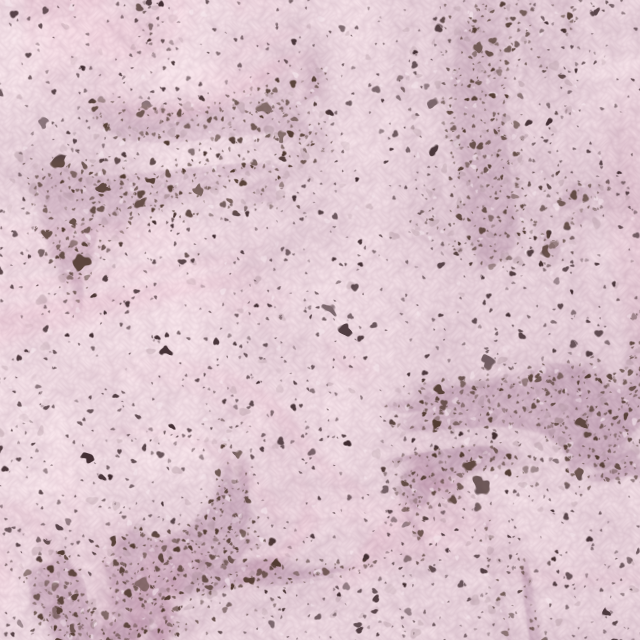
A WebGL 1 fragment shader for this texture:

```glsl
precision highp float;

uniform vec2 u_resolution;

vec2 hash2(vec2 p) {
  vec2 s = vec2(dot(p, vec2(127.1, 311.7)), dot(p, vec2(269.5, 183.3)));
  return fract(sin(s) * 43758.5453);
}

// Layered, warped sines, roughly -1 to 1
float clouds(vec2 p) {
  float sum = 0.0;
  float amp = 0.5;
  for (int i = 0; i < 5; i++) {
    p = mat2(0.8, 0.6, -0.6, 0.8) * p * 1.7 + 2.3;
    p += 0.7 * sin(p.yx * 1.3 + 1.1);
    sum += amp * sin(p.x) * cos(p.y * 0.8) * 1.5;
    amp *= 0.65;
  }
  return sum;
}

// Distance to the nearest cell point
float cellular(vec2 p) {
  vec2 id = floor(p);
  float nearest = 2.0;
  for (int y = -1; y <= 1; y++) {
    for (int x = -1; x <= 1; x++) {
      vec2 cell = id + vec2(x, y);
      nearest = min(nearest, distance(p, cell + hash2(cell)));
    }
  }
  return nearest;
}

// How thickly specks gather: clumps, and more of them low down
float crowding(vec2 p) {
  float clump = smoothstep(-0.4, 0.9, clouds(p * 5.0 + 3.0));
  return (0.4 + 1.7 * clump * clump) * mix(1.35, 0.8, p.y);
}

// Rounded soft grains, one at most per cell
float specks(vec2 p, float cells, float minRadius, float maxRadius, float chance, float seed) {
  vec2 id = floor(p * cells);
  float cover = 0.0;
  for (int y = -1; y <= 1; y++) {
    for (int x = -1; x <= 1; x++) {
      vec2 cell = id + vec2(x, y);
      vec2 centre = (cell + hash2(cell + seed)) / cells;
      vec2 pick = hash2(cell + seed + 37.0);
      vec2 form = hash2(cell + seed + 71.0);
      if (pick.x < chance * crowding(centre)) {
        vec2 d = p - centre;
        float turn = form.x * 6.283;
        d = mat2(cos(turn), sin(turn), -sin(turn), cos(turn)) * d;
        d.y *= 1.0 + 0.6 * fract(form.x * 17.0);
        float angle = atan(d.y, d.x + 0.00001);
        float lumps = 0.14 * sin(2.0 * angle + turn) + 0.13 * sin(3.0 * angle + 9.0 * form.y);
        float radius = mix(minRadius, maxRadius, pick.y * pick.y) * (1.0 + lumps);
        float grain = 1.0 - smoothstep(radius - 0.002, radius + 0.002, length(d));
        cover = max(cover, grain * mix(0.25, 1.0, sqrt(form.y)));
      }
    }
  }
  return cover;
}

void main() {
  vec2 p = gl_FragCoord.xy / u_resolution.y;

  // Mottled pink ground, with level streaks in the lower half
  float low = 1.0 - smoothstep(0.3, 0.6, p.y);
  float broad = clouds(p * vec2(1.8, 2.5) + 7.0);
  float blotches = clouds(p * vec2(11.0, 12.0 + 7.0 * low) + 1.0);
  float mottle = 0.45 - cellular(p * 42.0 + 0.6 * sin(p.yx * 60.0));
  float fine = 0.45 - cellular(p * 110.0 + 0.5 * sin(p.yx * 190.0));
  float crowd = crowding(p);
  float tone = 0.78 + 0.65 * broad + 0.4 * blotches + 0.7 * mottle + 1.1 * fine;
  tone -= 0.5 * crowd + 0.2 * low;
  vec3 color = mix(vec3(0.89, 0.80, 0.84), vec3(0.94, 0.86, 0.89), min(tone, 1.6));

  // Warmer stains, with a mauve cast where specks gather
  float stain = smoothstep(0.2, 1.1, clouds(p * 2.6 + 15.0));
  color -= vec3(0.01, 0.05, 0.035) * stain;
  color -= vec3(0.06, 0.08, 0.06) * smoothstep(1.3, 2.4, crowd);

  // Pale flecks and faint smudges
  float flecks = specks(p, 48.0, 0.002, 0.006, 0.16, 131.0);
  color = mix(color, vec3(0.97, 0.92, 0.94), 0.6 * flecks);
  float smudges = specks(p, 40.0, 0.004, 0.009, 0.22, 173.0);
  color = mix(color, vec3(0.62, 0.52, 0.55), 0.33 * smudges);

  // Dust, grains and a few large flakes with lumpy outlines
  vec2 lumpy = p + 0.0015 * sin(p.yx * 330.0 + 2.0 * sin(p * 170.0));
  float dust = 0.75 * specks(p, 95.0, 0.0012, 0.0032, 0.24, 11.0);
  float grains = specks(p, 54.0, 0.0028, 0.0065, 0.27, 53.0);
  float flakes = specks(lumpy, 26.0, 0.006, 0.014, 0.075, 97.0);
  float dark = max(dust, max(grains, flakes));
  vec3 speckColor = mix(vec3(0.25, 0.17, 0.19), vec3(0.32, 0.23, 0.19), smoothstep(0.6, 1.6, crowd));
  color = mix(color, speckColor, dark);

  gl_FragColor = vec4(color, 1.0);
}
```
